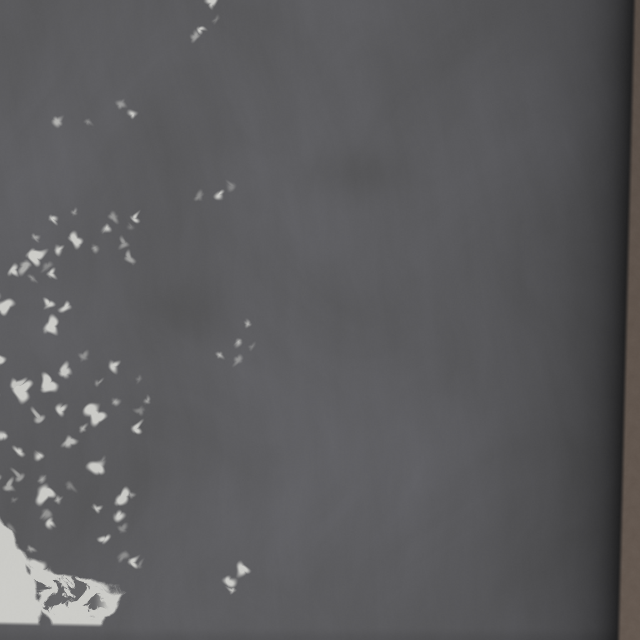
Write a Shadertoy shader that draws this texture.

```glsl
// A shaded plaster wall with leaf-filtered sunlight at the lower left and a
// dim brown post at the right. Layered sines mottle the plaster; two layers of
// jittered cells scatter the flecks; curved bounds cut the sun patches.

#define WALL_COLOR  vec3(0.362, 0.362, 0.372)
#define SUN_COLOR   vec3(0.80, 0.80, 0.785)
#define POST_COLOR  vec3(0.395, 0.350, 0.318)
#define LARGE_CELL  0.049
#define SMALL_CELL  0.033
#define BLUR        0.0050
#define MOTTLE      0.021
#define STREAK      0.007
#define GRAIN       0.006
#define SILL_Y      0.026

vec3 hash3(vec2 p) {
    vec3 q = fract(p.xyx * vec3(0.1031, 0.1030, 0.0973));
    q += dot(q, q.yxz + 33.33);
    return fract((q.xxy + q.yzz) * q.zyx);
}

mat2 turn(float a) {
    float c = cos(a), s = sin(a);
    return mat2(c, s, -s, c);
}

// Rotated, warped sine octaves, roughly -1 to 1
float layeredSines(vec2 p) {
    float sum = 0.0, amp = 0.55;
    for (int i = 0; i < 6; i++) {
        p += 0.45 * sin(p.yx * 1.3 + float(i) * 1.7);
        sum += amp * sin(p.x) * cos(p.y * 0.9 + 0.6);
        p = turn(0.92) * p * 1.75 + 2.3;
        amp *= 0.60;
    }
    return sum;
}

float clump(vec2 p, vec2 center, vec2 size) {
    vec2 d = (p - center) / size;
    return exp(-dot(d, d));
}

// Foliage body, where most of the light breaks through
float foliage(vec2 p) {
    float body = smoothstep(0.255, 0.215, p.x) * smoothstep(0.085, 0.13, p.y)
               * smoothstep(0.71, 0.60, p.y);
    return body * (1.0 - 0.8 * clump(p, vec2(0.21, 0.55), vec2(0.07, 0.08)));
}

// Sparse openings outside the foliage
float strays(vec2 p) {
    float d = 0.07 * clump(p, vec2(0.35, 0.55), vec2(0.035, 0.55));
    d += 0.22 * clump(p, vec2(0.14, 0.87), vec2(0.08, 0.09));
    d += 1.6 * clump(p, vec2(0.325, 0.972), vec2(0.024, 0.030));
    d += 1.5 * clump(p, vec2(0.315, 0.695), vec2(0.018, 0.024));
    d += 1.5 * clump(p, vec2(0.200, 0.655), vec2(0.020, 0.020));
    d += 1.6 * clump(p, vec2(0.360, 0.455), vec2(0.024, 0.050));
    d += 1.2 * clump(p, vec2(0.370, 0.090), vec2(0.022, 0.022));
    return d;
}

// Two soft ellipses joined into one uneven spot
float fleckShape(vec2 d, float radius, vec3 h) {
    d = turn(h.x * 3.14) * d;
    vec2 lobe = d - radius * vec2(1.5, 0.9) * (h.yz - 0.4);
    float a = length(d * vec2(0.9, 1.2 + 0.9 * h.y));
    float b = length(lobe * vec2(1.7, 1.1));
    return smoothstep(radius + BLUR, radius - BLUR, min(a, b));
}

float flecks(vec2 p, float cell, vec2 radii, vec2 chance, float seed) {
    vec2 home = floor(p / cell);
    float light = 0.0;
    for (int y = -1; y <= 1; y++)
    for (int x = -1; x <= 1; x++) {
        vec2 id = home + vec2(x, y);
        vec3 place = hash3(id + seed), form = hash3(id + seed + 54.0);
        vec2 center = (id + place.xy) * cell;
        float body = foliage(center);
        float on = step(place.z, dot(chance, vec2(body, strays(center))));
        float radius = mix(radii.x, radii.y, form.z * mix(0.55, 1.0, body));
        float power = mix(0.35, 1.0, smoothstep(0.05, 0.6, form.z));
        light = max(light, on * power * fleckShape(p - center, radius, form.yxz));
    }
    return light;
}

// Broad sun at the corner and a torn patch beside it, cut off by the sill
float sunPatches(vec2 p) {
    float wob = 0.003 * sin(p.y * 160.0) + 0.003 * layeredSines(p * 120.0);
    float rise = p.y - SILL_Y;
    float corner = 0.064 - 2.35 * rise * rise - p.x + wob;
    float torn = min(p.x - 0.076 + 0.45 * rise, 0.163 + 0.70 * rise - p.x);
    torn = min(torn, 0.138 - 0.33 * p.x - p.y) + 1.5 * wob;
    float leaf = layeredSines(p * vec2(85.0, 100.0) + 0.7) - 0.28
               + 0.65 * clump(p, vec2(0.115, 0.066), vec2(0.026, 0.016))
               + 0.55 * clump(p, vec2(0.085, 0.088), vec2(0.020, 0.012));
    float shade = smoothstep(-0.08, 0.22, leaf) * smoothstep(0.172, 0.145, p.x)
                * smoothstep(0.030, 0.048, p.y);
    float light = max(smoothstep(-0.004, 0.004, corner),
                      smoothstep(-0.004, 0.005, torn) * (1.0 - 0.92 * shade));
    return light * smoothstep(-0.004, 0.004, rise + 0.02 * p.x);
}

void mainImage(out vec4 fragColor, in vec2 fragCoord) {
    vec2 uv = fragCoord / iResolution.xy;
    float gap = 0.965 + 0.025 * uv.y - uv.x;

    // Plaster: cloudy tone, trowel streaks, broad light and dark areas
    float cloud = layeredSines(uv * vec2(8.0, 7.0) + 1.4);
    float arc = uv.x + 0.12 * uv.y * uv.y + 0.012 * cloud;
    float streak = layeredSines(vec2(arc * 65.0, uv.y * 12.0));
    float tone = MOTTLE * cloud + STREAK * streak;
    tone += 0.022 * clump(uv, vec2(0.46, 0.70), vec2(0.16, 0.20));
    tone += 0.025 * clump(uv, vec2(0.64, 0.26), vec2(0.20, 0.20));
    tone -= 0.030 * clump(uv, vec2(0.56, 0.73), vec2(0.08, 0.04));
    tone -= 0.025 * clump(uv, vec2(0.29, 0.51), vec2(0.06, 0.05));
    vec3 color = WALL_COLOR + tone * vec3(0.95, 0.96, 1.12);
    gap = gap + 0.0;
    color *= 1.0 - 0.29 * exp(-max(gap, 0.0) / 0.16) - 0.38 * exp(-max(gap, 0.0) / 0.028);
    color *= 1.0 - 0.08 * smoothstep(0.022, 0.0, uv.y);

    // Sunlight, then the post over the wall
    vec2 bent = uv + 0.0022 * sin(uv.yx * 210.0 + 1.0);
    float sun = flecks(bent, LARGE_CELL, vec2(0.005, 0.0145), vec2(0.68, 1.0), 17.0);
    sun = max(sun, flecks(bent, SMALL_CELL, vec2(0.003, 0.0075), vec2(0.34, 0.5), 43.0));
    sun = max(sun, sunPatches(uv));
    color = mix(color, SUN_COLOR + 0.3 * tone, sun);
    vec3 post = POST_COLOR * (1.0 - 0.12 * uv.y) + 0.010 * layeredSines(uv * 170.0);
    color = mix(color, post, smoothstep(0.003, -0.006, gap));

    color += GRAIN * (hash3(floor(uv * 512.0)).x - 0.5);
    fragColor = vec4(color, 1.0);
}
```
